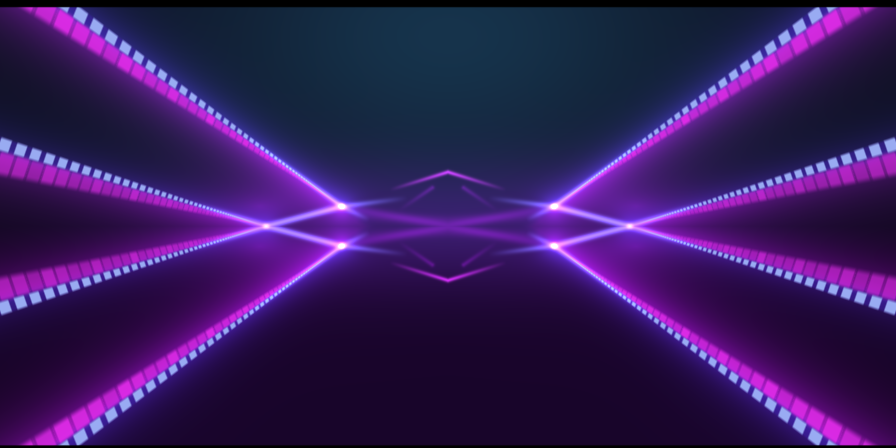
Give the GLSL for this background, as a Shadertoy shader.

```glsl
const vec3 UPPER = vec3(0.055, 0.085, 0.155);
const vec3 LOWER = vec3(0.095, 0.018, 0.165);
const vec3 TEAL = vec3(0.03, 0.115, 0.14);
const vec3 HAZE = vec3(0.13, 0.06, 0.24);
const vec3 VIOLET = vec3(0.24, 0.13, 0.66);
const vec3 MAGENTA = vec3(0.56, 0.05, 0.68);
const vec3 PINK = vec3(0.88, 0.17, 0.91);
const vec3 ICE = vec3(0.62, 0.70, 0.97);
const vec3 BEAM_BLUE = vec3(0.42, 0.46, 0.90);

const vec2 NODE = vec2(0.237, 0.044);      // start of the outer ribbons
const vec2 CROSSING = vec2(0.406, 0.0);    // start of the inner ribbons
const vec3 OUTER_SLOPES = vec3(0.625, 0.705, 0.760); // pink edge, seam, ice edge
const vec3 INNER_SLOPES = vec3(0.195, 0.285, 0.335);
const float MIRROR_Y = -0.005;
const float DASH_RATE = 16.0;
const float TOP_BAR = 0.984;
const float BOTTOM_BAR = 0.006;

float hash(float n) {
    n = fract(n * 0.1031);
    n *= n + 33.33;
    return fract(n * (n + n));
}

float band(float v, float low, float high, float aa) {
    return smoothstep(low - aa, low + aa, v) * (1.0 - smoothstep(high - aa, high + aa, v));
}

// Repeating dash, fading to its mean where it is too fine to resolve
float dashes(float u, float duty, float aa) {
    float f = abs(fract(u) - 0.5);
    float pulse = 1.0 - smoothstep(0.5 * duty - aa, 0.5 * duty + aa, f);
    return mix(pulse, duty, smoothstep(0.2, 0.6, aa));
}

// Soft line from a to b, with its strength at each end
float streak(vec2 p, vec2 a, vec2 b, float width, vec2 ends) {
    vec2 ab = b - a;
    float h = clamp(dot(p - a, ab) / dot(ab, ab), 0.0, 1.0);
    float d = length(p - a - ab * h) / width;
    return exp(-d * d) * mix(ends.x, ends.y, h);
}

// Glow along a ray: violet above it, magenta below
vec3 rayGlow(vec2 q, float slope, float gain) {
    vec2 dir = normalize(vec2(1.0, slope));
    float along = max(dot(q, dir), 0.0);
    float dist = length(q - dir * along);
    float above = smoothstep(-0.012, 0.012, dir.x * q.y - dir.y * q.x);
    float width = mix(0.035 + 0.045 * along, 0.022 + 0.042 * along, above);
    return mix(MAGENTA, VIOLET, above) * exp(-dist / width) * gain;
}

// Dashed two-tone ribbon that widens and lengthens with distance
vec3 ribbon(vec3 col, vec2 q, vec3 slopes, float pinkGain, float px) {
    float d = max(q.x, 0.004);
    float slope = q.y / d;
    float edge = 1.2 * px / d;
    float aa = DASH_RATE * px / d;
    float u = DASH_RATE * log(d) + 5.0 * (slope - slopes.y);
    float v = u + 0.35;
    float start = smoothstep(0.0, 0.05, q.x);
    float tone = mix(0.72 + 0.28 * hash(floor(v) + 90.0), 0.86, smoothstep(0.2, 0.6, aa));
    float pink = band(slope, slopes.x, slopes.y, edge + 0.012);
    pink *= mix(0.45, 1.0, dashes(v, 0.80, aa)) * tone;
    float ice = band(slope, slopes.y, slopes.z, edge + 0.004);
    col = mix(col, PINK, pink * pinkGain * start);
    col = mix(col, VIOLET, ice * 0.5 * start);
    return mix(col, ICE, ice * dashes(u, 0.66, aa) * 0.95 * start);
}

vec3 background(vec2 c) {
    vec3 col = mix(LOWER, UPPER, smoothstep(-0.16, 0.22, c.y));
    vec2 t = (c - vec2(0.0, 0.42)) / vec2(0.50, 0.30);
    vec2 h = c / vec2(0.42, 0.14);
    col += TEAL * exp(-dot(t, t)) + HAZE * exp(-dot(h, h));
    return col * (1.0 - 0.3 * smoothstep(0.5, 1.1, abs(c.x)));
}

void mainImage(out vec4 fragColor, in vec2 fragCoord) {
    float px = 1.0 / iResolution.y;
    vec2 c = (fragCoord - 0.5 * iResolution.xy) * px;
    vec2 p = abs(c - vec2(0.0, MIRROR_Y));
    vec2 outer = p - NODE;
    vec2 inner = p - CROSSING;
    vec3 col = background(c);

    // Wide light around the rays
    col += rayGlow(outer, 0.69, 0.85);
    col += rayGlow(inner, 0.27, 0.62);
    col += MAGENTA * 0.35 * exp(-length((p - vec2(0.42, 0.045)) / vec2(0.13, 0.06)));

    // Ribbons
    col = ribbon(col, inner, INNER_SLOPES, 0.68, px);
    col = ribbon(col, outer, OUTER_SLOPES, 0.95, px);

    // Thin beams joining the ribbon starts
    float beams = streak(p, CROSSING, NODE, 0.007, vec2(0.9, 1.0));
    beams += streak(p, NODE, vec2(0.09, 0.063), 0.006, vec2(0.65, 0.0));
    beams += streak(p, NODE, vec2(0.175, 0.014), 0.006, vec2(0.65, 0.0));
    beams += streak(p, NODE, vec2(0.46, 0.207), 0.006, vec2(0.9, 0.0));
    beams += streak(p, CROSSING, vec2(0.58, 0.054), 0.007, vec2(0.8, 0.0));
    col += BEAM_BLUE * beams;
    col += VIOLET * 0.35 * (exp(-length(outer) / 0.025) + exp(-length(inner) / 0.03));

    // Faint central weave and chevrons
    float weave = streak(p, vec2(0.0), NODE, 0.010, vec2(0.28, 0.20));
    weave += streak(p, vec2(0.0, 0.012), vec2(0.20, 0.022), 0.012, vec2(0.16, 0.10));
    weave += streak(p, vec2(0.035, 0.086), vec2(0.11, 0.035), 0.005, vec2(0.32, 0.0));
    col += MAGENTA * weave;
    float chevron = streak(p, vec2(0.0, 0.121), vec2(0.13, 0.081), 0.0045, vec2(1.0, 0.0));
    col += PINK * 0.75 * chevron;

    // Dark bars
    float y = fragCoord.y * px;
    col *= band(y, BOTTOM_BAR, TOP_BAR, px);
    fragColor = vec4(clamp(col, 0.0, 1.0), 1.0);
}
```
